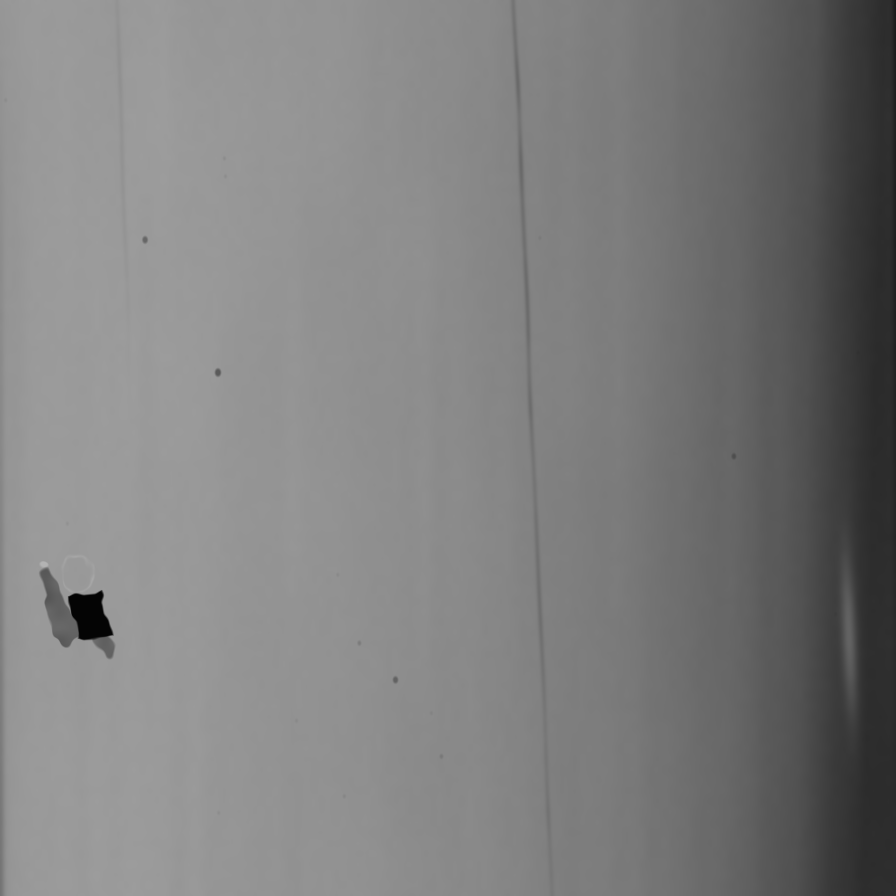
Write a WebGL 1 fragment shader that draws this texture.

```glsl
precision highp float;

uniform vec2 u_resolution;

float hash(vec2 p) {
  vec3 q = fract(vec3(p.xyx) * 0.1031);
  q += dot(q, q.yzx + 33.33);
  return fract((q.x + q.y) * q.z);
}

float noise(vec2 p) {
  vec2 cell = floor(p);
  vec2 f = fract(p);
  f = f * f * (3.0 - 2.0 * f);
  float low = mix(hash(cell), hash(cell + vec2(1.0, 0.0)), f.x);
  float high = mix(hash(cell + vec2(0.0, 1.0)), hash(cell + 1.0), f.x);
  return mix(low, high, f.y);
}

float ramp(float start, float end, float x) {
  return clamp((x - start) / (end - start), 0.0, 1.0);
}

float bell(float x, float width) {
  return exp(-x * x / (width * width));
}

float cover(float dist, float soft) {
  return 1.0 - smoothstep(-soft, soft, dist);
}

// Distance to a capsule whose radius changes from end a to end b
float capsule(vec2 p, vec2 a, vec2 b, float radiusA, float radiusB) {
  vec2 axis = b - a;
  float t = clamp(dot(p - a, axis) / dot(axis, axis), 0.0, 1.0);
  return length(p - a - axis * t) - mix(radiusA, radiusB, t);
}

float box(vec2 p, vec2 halfSize) {
  vec2 d = abs(p) - halfSize;
  return length(max(d, 0.0)) + min(max(d.x, d.y), 0.0);
}

// Rounded surface falling into shadow at the right
float cylinderShade(vec2 uv) {
  float x = uv.x - 0.025 * (uv.y - 0.5);
  float shade = 0.602;
  shade -= 0.042 * ramp(0.17, 0.44, x);
  shade -= 0.075 * ramp(0.44, 0.69, x);
  shade -= 0.085 * ramp(0.69, 0.82, x);
  shade -= 0.085 * ramp(0.82, 0.90, x);
  shade -= 0.085 * ramp(0.90, 0.94, x);
  shade -= 0.050 * ramp(0.94, 0.975, x);
  shade -= 0.02 * bell(uv.x, 0.03);
  shade -= 0.12 * bell(uv.x, 0.005) * (1.0 - uv.y);
  return shade - 0.08 * bell(uv.x - 1.0, 0.004) * uv.y;
}

float grain(vec2 uv) {
  float streaks = noise(uv * vec2(55.0, 2.0)) - 0.5;
  float blotches = noise(uv * vec2(11.0, 7.0) + 19.0) - 0.5;
  float fine = noise(uv * vec2(120.0, 85.0) + 47.0) - 0.5;
  return 0.013 * streaks + 0.012 * blotches + 0.007 * fine;
}

// Thin slanted line that weakens downward
float seam(vec2 uv, float top, float slant, float reach) {
  float x = top + slant * (1.0 - uv.y) + 0.003 * (noise(vec2(uv.y * 9.0, top)) - 0.5);
  float wear = 0.45 + 0.9 * noise(vec2(top, uv.y * 22.0));
  return bell(uv.x - x, 0.0028) * wear * smoothstep(1.0 - reach, 1.0, uv.y + 0.3 * reach);
}

float specks(vec2 uv, float soft) {
  float dark = 0.0;
  for (int i = 0; i < 18; i++) {
    float id = float(i);
    vec2 center = vec2(hash(vec2(id, 3.7)), hash(vec2(id, 8.1)));
    float strength = pow(hash(vec2(id, 15.3)), 4.0);
    vec2 offset = (uv - center) * vec2(1.0, 0.75);
    float radius = 0.0015 + 0.002 * strength;
    dark += (0.06 + 0.4 * strength) * cover(length(offset) - radius, soft);
  }
  return dark;
}

// Torn chip: pale rim, grey flaps and a black hole
float tornChip(float shade, vec2 uv, float soft) {
  vec2 p = uv - vec2(0.1, 0.313);
  p += 0.006 * (vec2(noise(uv * 95.0), noise(uv * 95.0 + 31.0)) - 0.5);
  float rim = abs(length((p - vec2(-0.014, 0.047)) * vec2(1.0, 0.8)) - 0.016);
  shade += 0.07 * cover(rim - 0.001, soft) * noise(uv * 130.0);
  shade += 0.10 * cover(length(p - vec2(-0.052, 0.055)) - 0.004, soft);
  float flap = capsule(p, vec2(-0.050, 0.046), vec2(-0.026, -0.018), 0.005, 0.015);
  float foot = capsule(p, vec2(0.010, -0.024), vec2(0.023, -0.039), 0.008, 0.007);
  float paper = 0.32 + 0.14 * noise(uv * 60.0);
  shade = mix(shade, paper, cover(min(flap, foot), soft));
  vec2 sheared = p - vec2(-0.26 * p.y, 0.12 * p.x);
  return mix(shade, 0.015, cover(box(sheared, vec2(0.019, 0.026)), soft));
}

void main() {
  vec2 uv = gl_FragCoord.xy / u_resolution;
  float soft = max(0.0015, 0.75 / min(u_resolution.x, u_resolution.y));

  float shade = cylinderShade(uv) + grain(uv);
  shade -= 0.085 * seam(uv, 0.573, 0.043, 1.1);
  shade -= 0.030 * seam(uv, 0.130, 0.035, 0.42);

  // Narrow glint inside the shadow
  float glintX = 0.947 + 0.04 * (0.31 - uv.y);
  shade += 0.17 * bell(uv.x - glintX, 0.008) * bell(uv.y - 0.29, 0.085);

  shade -= specks(uv, soft) * shade;
  shade = tornChip(shade, uv, soft);
  gl_FragColor = vec4(vec3(clamp(shade, 0.0, 1.0)), 1.0);
}
```
